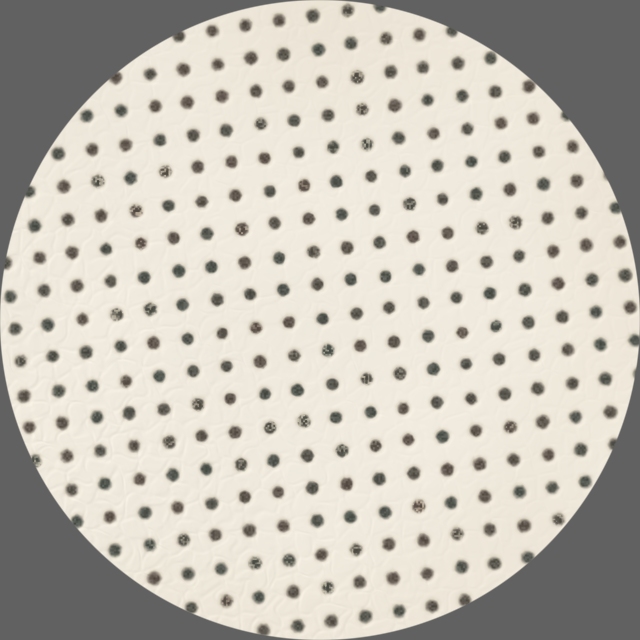
A Shadertoy shader for this texture:

```glsl
vec2 hash22(vec2 p) {
    vec3 q = fract(p.xyx * vec3(0.1031, 0.1030, 0.0973));
    q += dot(q, q.yzx + 33.33);
    return fract((q.xx + q.yz) * q.zy);
}

float valueNoise(vec2 p) {
    vec2 i = floor(p), f = fract(p);
    f = f * f * (3.0 - 2.0 * f);
    float low = mix(hash22(i).x, hash22(i + vec2(1, 0)).x, f.x);
    float high = mix(hash22(i + vec2(0, 1)).x, hash22(i + 1.0).x, f.x);
    return mix(low, high, f.y);
}

// Pebbled leather height: rounded cells parted by creases, plus fine grain
float leatherHeight(vec2 p) {
    vec2 q = p * 34.0 + 60.0;
    q += 0.7 * vec2(valueNoise(q * 1.3), valueNoise(q * 1.3 + 37.0));
    vec2 base = floor(q);
    float nearest = 9.0, second = 9.0;
    for (int y = -1; y <= 1; y++)
    for (int x = -1; x <= 1; x++) {
        vec2 cell = base + vec2(x, y);
        float d = length(cell + hash22(cell) - q);
        second = min(second, max(nearest, d));
        nearest = min(nearest, d);
    }
    float pebble = smoothstep(0.0, 0.35, second - nearest);
    return 0.5 * pebble + 0.5 * valueNoise(q * 2.0) + 0.2 * valueNoise(q * 5.0);
}

void mainImage(out vec4 fragColor, in vec2 fragCoord) {
    float size = min(iResolution.x, iResolution.y);
    float pixel = 1.0 / size;
    vec2 p = (fragCoord - 0.5 * iResolution.xy) * pixel;

    // Leather with soft relief lit from the upper left, rougher at lower left
    float relief = leatherHeight(p) - leatherHeight(p + vec2(-0.003, 0.003));
    float roughness = mix(0.018, 0.05, smoothstep(0.0, 0.6, -p.x * 0.7 - p.y * 0.5 + 0.1));
    vec3 color = vec3(0.94, 0.917, 0.87) + relief * roughness;
    color += 0.012 * (valueNoise(p * 6.0 + 20.0) - 0.5);
    color -= vec3(0.015, 0.02, 0.03) * smoothstep(0.25, 0.5, length(p)) * valueNoise(p * 4.0 + 9.0);

    // Tilted lattice of perforations with slight jitter
    mat2 lattice = mat2(0.05254, 0.0076, -0.0074, 0.0516);
    vec2 origin = vec2(0.0039, 0.0026);
    vec2 cell = round(inverse(lattice) * (p - origin));
    vec2 random = hash22(cell + 71.0);
    vec2 traits = hash22(cell + 143.0);
    vec2 offset = p - origin - lattice * cell - (random - 0.5) * 0.0032;
    float wobble = valueNoise(offset * 190.0 + cell * 17.0 + 500.0) - 0.5;
    float dist = length(offset) + 0.0017 * wobble;
    float radius = mix(0.0086, 0.0097, traits.x);

    // Dimpled rim: warm shade around the hole and a glint at the lower right
    float rim = exp(-pow(max(dist - radius, 0.0) / 0.0042, 2.0));
    float side = dot(offset, vec2(0.7, -0.7)) / max(dist, 0.002);
    color -= vec3(0.10, 0.11, 0.13) * rim * (0.75 - 0.35 * side);
    color += 0.025 * smoothstep(0.2, 1.0, side) * exp(-pow((dist - 0.0145) / 0.003, 2.0));

    // Hole interior: green or brown tint, with some paler flecked holes
    vec3 hole = mix(vec3(0.29, 0.31, 0.28), vec3(0.36, 0.315, 0.28), traits.y);
    float fleck = valueNoise(offset * 320.0 + cell * 23.0 + 900.0);
    hole += 0.13 * (fleck - 0.4) + 0.05 * smoothstep(0.0, 0.01, dist);
    hole += vec3(0.28, 0.26, 0.22) * smoothstep(0.8, 1.0, random.x) * smoothstep(0.35, 0.9, fleck);
    float blur = 0.0018 + 0.0012 * smoothstep(0.2, 0.5, length(p)) + 0.5 * pixel;
    color = mix(hole, color, smoothstep(radius - blur, radius + blur, dist));

    // Round cutout on a plain grey ground
    float outside = smoothstep(-pixel, pixel, length(p) - 0.5);
    fragColor = vec4(mix(color, vec3(0.38), outside), 1.0);
}
```
